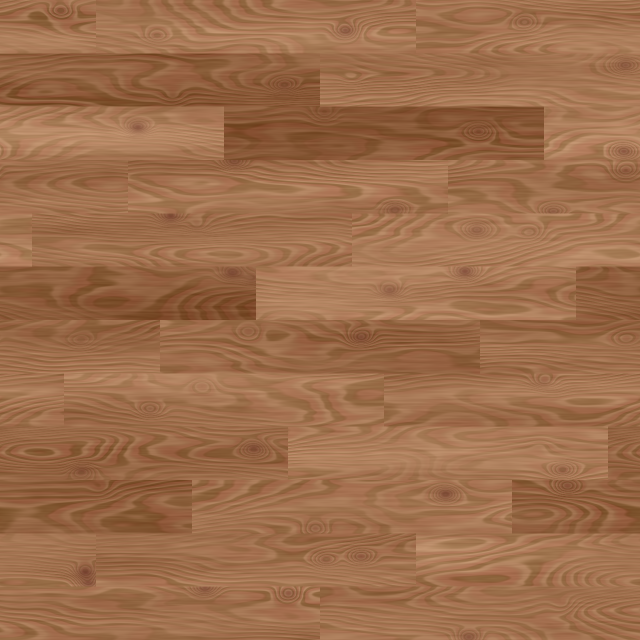
Reproduce this texture procedurally as a Shadertoy shader.

```glsl
#define ROWS 12.0
#define PLANKS 2.0
#define ROW_SHIFT 0.3
#define RINGS 4.2
#define TONE_RANGE 0.32
#define BAND_RANGE 0.42
#define DARK_WOOD vec3(0.44, 0.25, 0.125)
#define LIGHT_WOOD vec3(0.76, 0.58, 0.44)
#define OLIVE_TINT vec3(-0.012, 0.010, -0.012)
#define RED_TINT vec3(0.018, -0.020, -0.006)
#define KNOT_COLOR vec3(0.42, 0.21, 0.16)

// Tone of the two planks in each row, bottom row first
const float TONES[24] = float[24](
    0.0, -0.05, -0.1, 0.15, 0.2, -0.6, 0.3, -0.5,
    0.1, -0.15, -0.4, 0.0, 0.3, -0.7, -0.05, 0.4,
    0.0, 0.05, -0.9, 0.4, -0.8, 0.2, 0.1, 0.05);

vec2 hash2(vec2 p) {
    p = vec2(dot(p, vec2(127.1, 311.7)), dot(p, vec2(269.5, 183.3)));
    return fract(sin(p) * 43758.5);
}

float gradientDot(vec2 cell, vec2 offset) {
    return dot(hash2(cell) * 2.0 - 1.0, offset);
}

float gradientNoise(vec2 p) {
    vec2 i = floor(p), f = p - i;
    vec2 w = f * f * f * (f * (f * 6.0 - 15.0) + 10.0);
    vec2 e = vec2(1.0, 0.0);
    return mix(mix(gradientDot(i, f), gradientDot(i + e, f - e), w.x),
               mix(gradientDot(i + e.yx, f - e.yx), gradientDot(i + e.xx, f - e.xx), w.x), w.y);
}

// q is the place inside the plank, in plank heights
vec3 woodColor(vec2 q, vec2 size, vec2 seed, float tone) {
    vec2 s = q + 60.0 * hash2(seed + 7.0);

    // Growth height: its contours become long, stretched grain
    float height = 2.4 * gradientNoise(s * vec2(0.24, 1.25))
                 + 0.38 * gradientNoise(s * vec2(0.75, 2.3))
                 + 0.09 * gradientNoise(s * vec2(1.3, 8.0))
                 + 1.0 * q.y;

    // Knots add tight rings and a soft dark core
    float knot = 0.0;
    for (float k = 0.0; k < 2.0; k++) {
        vec2 place = hash2(seed * 3.0 + 17.0 * k + 1.0);
        float strength = hash2(seed + 31.0 * k + 5.0).x;
        vec2 d = (q - place * size) * vec2(0.65, 1.0);
        float r2 = dot(d, d);
        height += (0.2 + 1.1 * strength) * exp(-r2 / 0.022);
        knot += strength * strength * (0.4 * exp(-r2 / 0.018) + 0.3 * exp(-r2 / 0.004));
    }

    // Rings: an olive band, a reddish flank and a pale rim
    float phase = 6.2832 * RINGS * height;
    float contrast = clamp(0.65 + 1.0 * gradientNoise(s * vec2(0.3, 1.8) + 23.0), 0.15, 1.2);
    float olive = contrast * smoothstep(0.0, 0.8, sin(phase));
    float red = contrast * smoothstep(-0.2, 1.0, sin(phase + 1.9));
    float rim = contrast * smoothstep(0.3, 1.0, sin(phase - 1.7));

    // Broad shade bands and fine fibres
    float band = gradientNoise(s * vec2(0.13, 1.5) + 41.0);
    float fibre = gradientNoise(s * vec2(0.6, 17.0)) + 0.8 * gradientNoise(s * vec2(2.5, 31.0));
    float light = 0.62 + TONE_RANGE * tone + BAND_RANGE * band + 0.19 * fibre
                - 0.25 * olive - 0.06 * red + 0.11 * rim;

    vec3 color = mix(DARK_WOOD, LIGHT_WOOD, light) + OLIVE_TINT * olive + RED_TINT * red;
    return mix(color, KNOT_COLOR, min(knot, 0.75));
}

vec3 floorColor(vec2 uv) {
    float row = mod(floor(uv.y * ROWS), ROWS);
    float along = uv.x * PLANKS - fract(ROW_SHIFT * row + 0.0001);
    float plank = mod(floor(along), PLANKS);
    vec2 size = vec2(ROWS / PLANKS, 1.0);
    vec2 q = vec2(fract(along), fract(uv.y * ROWS)) * size;
    return woodColor(q, size, vec2(plank, row), TONES[int(row * PLANKS + plank)]);
}

void mainImage(out vec4 fragColor, in vec2 fragCoord) {
    // Four samples smooth the joints and the fine grain
    vec3 color = vec3(0.0);
    for (int i = 0; i < 4; i++) {
        vec2 jitter = vec2(i % 2, i / 2) * 0.5 - 0.25;
        color += floorColor((fragCoord + jitter) / iResolution.xy);
    }
    fragColor = vec4(color * 0.25, 1.0);
}
```
